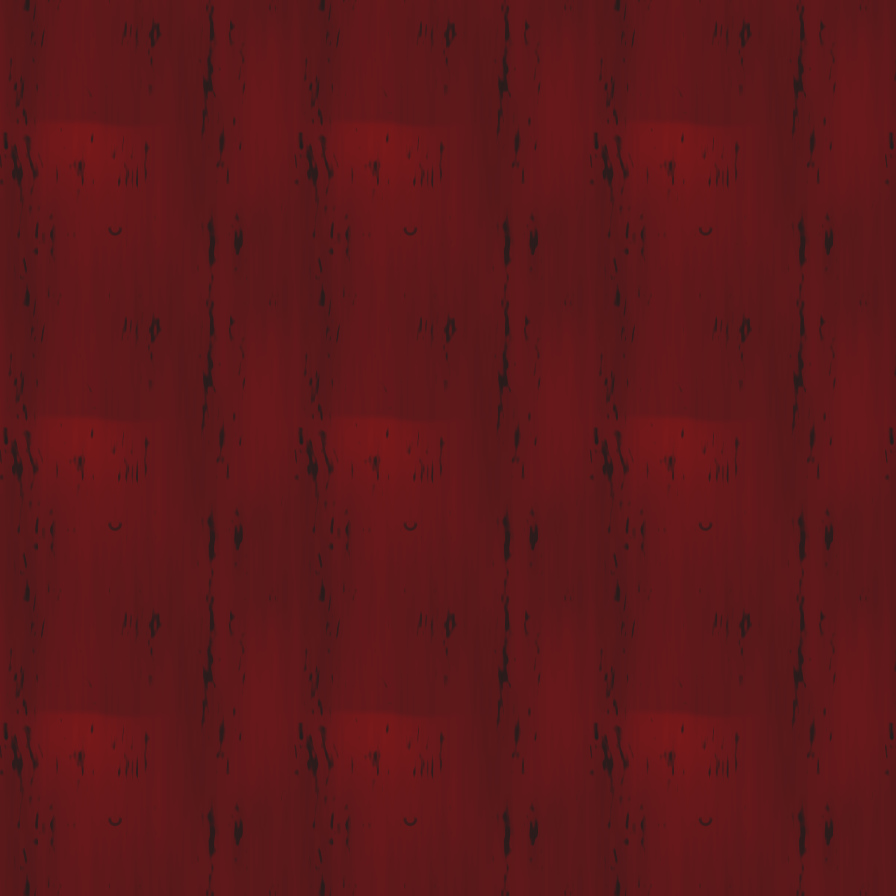
Give the GLSL for this texture, as a WebGL 2 fragment shader.

```glsl
#version 300 es
precision highp float;
// Worn red painted wood: a seamless square tile repeated about three times each way.
// Wrapping value noise gives the paint tone and the vertical grain; soft elliptical
// patches set where stretched noise breaks through as dark scratches.

uniform vec2 u_resolution;
out vec4 fragColor;

const float REPEATS = 3.035;
const vec3 DARK_WOOD = vec3(0.12, 0.11, 0.11);
const vec2 PAINT_GREEN_BLUE = vec2(0.095, 0.10);

// Patches as centre x, y and radius x, y in tile units, y running down.
const vec4 HEAVY_WEAR[8] = vec4[8](
    vec4(0.09, 0.33, 0.055, 0.20), vec4(0.07, 0.60, 0.06, 0.16),
    vec4(0.18, 0.80, 0.022, 0.14), vec4(0.11, 0.08, 0.04, 0.20),
    vec4(0.71, 0.20, 0.035, 0.22), vec4(0.81, 0.18, 0.04, 0.20),
    vec4(0.72, 0.80, 0.03, 0.13), vec4(0.81, 0.84, 0.035, 0.17));
const vec4 LIGHT_WEAR[7] = vec4[7](
    vec4(0.47, 0.16, 0.09, 0.16), vec4(0.25, 0.54, 0.10, 0.14),
    vec4(0.45, 0.56, 0.10, 0.13), vec4(0.51, 0.84, 0.03, 0.12),
    vec4(0.93, 0.02, 0.025, 0.07), vec4(0.12, 0.90, 0.08, 0.20),
    vec4(0.77, 0.45, 0.08, 0.18));

float hash(vec2 cell) {
    uvec2 q = uvec2(cell) * uvec2(1597u, 3571u);
    uint n = (q.x ^ q.y) * 74761u;
    n = (n ^ (n >> 15u)) * 26699u;
    n = (n ^ (n >> 13u)) * 31337u;
    return float((n >> 8u) & 65535u) / 65535.0;
}

// Value noise that wraps after 'cells' cells across the tile.
float tileNoise(vec2 uv, vec2 cells, float seed) {
    vec2 p = uv * cells;
    vec2 a = mod(floor(p), cells);
    vec2 b = mod(a + 1.0, cells);
    vec2 f = fract(p);
    f = f * f * (3.0 - 2.0 * f);
    vec2 offset = vec2(seed * 131.0, seed * 57.0) + 1.0;
    float top = mix(hash(a + offset), hash(vec2(b.x, a.y) + offset), f.x);
    float bottom = mix(hash(vec2(a.x, b.y) + offset), hash(b + offset), f.x);
    return mix(top, bottom, f.y);
}

// Shortest offset from a centre on the wrapping tile.
vec2 wrapOffset(vec2 uv, vec2 centre) {
    vec2 d = uv - centre;
    return d - floor(d + 0.5);
}

float softPatch(vec2 uv, vec4 patchShape) {
    vec2 d = wrapOffset(uv, patchShape.xy) / patchShape.zw;
    return exp(-dot(d, d));
}

float wearDensity(vec2 uv) {
    float wear = 0.0;
    for (int i = 0; i < 8; i++) wear = max(wear, softPatch(uv, HEAVY_WEAR[i]));
    for (int i = 0; i < 7; i++) wear = max(wear, 0.64 * softPatch(uv, LIGHT_WEAR[i]));
    return wear;
}

float scratches(vec2 uv, float wear) {
    float strands = 0.55 * tileNoise(uv, vec2(72.0, 10.0), 1.0)
                  + 0.45 * tileNoise(uv, vec2(110.0, 34.0), 2.0);
    float limit = mix(0.94, 0.53, wear);
    return smoothstep(limit - 0.08, limit + 0.16, strands);
}

// Narrow upright knot with a ragged outline.
float knot(vec2 uv, vec2 centre) {
    vec2 d = wrapOffset(uv, centre);
    d.y -= clamp(d.y, -0.022, 0.022);
    float ragged = 0.008 * tileNoise(uv, vec2(90.0, 30.0), 3.0);
    return 1.0 - smoothstep(0.004, 0.016, length(d) + ragged);
}

// Small open curl: the lower part of a ring.
float curl(vec2 uv, vec2 centre, float radius) {
    vec2 d = wrapOffset(uv, centre);
    float ring = 1.0 - smoothstep(0.002, 0.008, abs(length(d) - radius));
    return ring * smoothstep(-0.012, 0.004, d.y);
}

float paintRed(vec2 uv) {
    float clouds = tileNoise(uv, vec2(7.0, 5.0), 4.0) - 0.5;
    float streaks = tileNoise(uv, vec2(28.0, 3.0), 5.0) - 0.5;
    float grain = tileNoise(uv, vec2(100.0, 8.0), 6.0) - 0.5;
    float red = 0.374 + 0.035 * clouds + 0.025 * streaks + 0.02 * grain;
    // Duller board edges and a bright worn area with a crisp upper border.
    red -= 0.025 * softPatch(uv, vec4(0.64, 0.5, 0.07, 0.9));
    red -= 0.025 * softPatch(uv, vec4(0.06, 0.5, 0.10, 0.9));
    float border = smoothstep(0.405, 0.435, uv.y + 0.02 * clouds);
    red += 0.085 * border * softPatch(uv, vec4(0.30, 0.50, 0.20, 0.17));
    red += 0.025 * softPatch(uv, vec4(0.46, 0.80, 0.14, 0.16));
    return red + 0.02 * softPatch(uv, vec4(0.91, 0.40, 0.10, 0.20));
}

void main() {
    vec2 position = vec2(gl_FragCoord.x, u_resolution.y - gl_FragCoord.y);
    vec2 uv = fract(position / u_resolution * REPEATS);

    // Bend the grain a little so the scratches lean.
    vec2 grainUv = uv;
    grainUv.x = fract(uv.x + 0.05 * (tileNoise(uv, vec2(6.0, 5.0), 7.0) - 0.5));

    float wear = wearDensity(uv);
    float ink = 0.78 * scratches(grainUv, wear);
    ink = max(ink, 0.95 * knot(uv, vec2(0.02, 0.475)));
    ink = max(ink, 0.6 * curl(uv, vec2(0.39, 0.775), 0.018));

    vec3 paint = vec3(paintRed(uv) - 0.025 * wear, PAINT_GREEN_BLUE);
    fragColor = vec4(mix(paint, DARK_WOOD, ink), 1.0);
}
```
